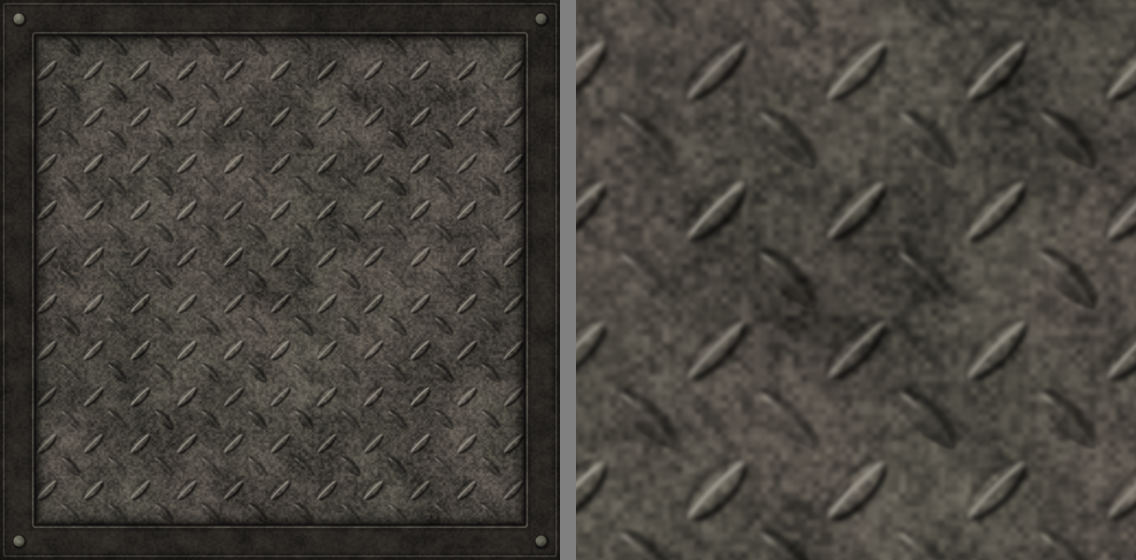
Left, the full canvas; right, a detail of the centre.
Reproduce this texture procedurally as a Shadertoy shader.

```glsl
// Worn steel tread plate set in a dark riveted frame.
// Two interleaved grids of lens-shaped treads lean opposite ways and are lit
// from the upper left; layered value noise adds stains, grain and wear.

const float PITCH = 12.0;            // tread repeats across the canvas
const float TREAD_LENGTH = 0.31;     // half length, in repeats
const float TREAD_WIDTH = 0.085;     // half width, in repeats
const float FRAME_WIDTH = 0.0625;
const float OUTER_LINE = 0.0068;     // line offsets from the canvas edge
const float INNER_LINE = 0.0585;
const float LINE_WIDTH = 0.0011;     // half width of the frame lines
const float RIVET_INSET = 0.0338;
const float RIVET_RADIUS = 0.0108;
const float STAIN_SCALE = 17.0;
const float STAIN_AMOUNT = 0.78;
const float GRAIN_AMOUNT = 0.36;
const vec3 STEEL_WARM = vec3(0.300, 0.281, 0.256);
const vec3 STEEL_COOL = vec3(0.290, 0.279, 0.250);
const vec3 FRAME_COLOR = vec3(0.143, 0.133, 0.121);
const vec3 LINE_COLOR = vec3(0.275, 0.262, 0.240);
const vec3 GLINT_COLOR = vec3(0.60, 0.585, 0.545);
const vec3 RIVET_COLOR = vec3(0.42, 0.42, 0.37);

float hash(vec2 p) {
    return fract(sin(dot(p, vec2(127.1, 311.7))) * 43758.5453);
}

float noise(vec2 p) {
    vec2 i = floor(p), f = fract(p);
    f = f * f * (3.0 - 2.0 * f);
    return mix(mix(hash(i), hash(i + vec2(1, 0)), f.x),
               mix(hash(i + vec2(0, 1)), hash(i + vec2(1, 1)), f.x), f.y);
}

float fbm(vec2 p) {
    float sum = 0.0, amp = 0.5;
    for (int i = 0; i < 5; i++) {
        sum += amp * noise(p);
        p = mat2(1.6, 1.2, -1.2, 1.6) * p + 7.3;
        amp *= 0.55;
    }
    return sum / 1.055;
}

// Signed distance to a centred rounded square, inset from the canvas edge
float insetBox(vec2 p, float inset, float radius) {
    vec2 q = abs(p - 0.5) - (0.5 - inset - radius);
    return length(max(q, 0.0)) + min(max(q.x, q.y), 0.0) - radius;
}

float frameLine(float dist, float px) {
    return 1.0 - smoothstep(LINE_WIDTH - 0.5 * px, LINE_WIDTH + px, abs(dist));
}

// One tread grid: slope +1 rises to the right, -1 falls to the right
vec3 addTreads(vec3 color, vec2 g, float slope, float px) {
    vec2 id = floor(g + 0.5), q = g - id;
    float wear = hash(id + slope * 17.0);
    float along = dot(q, vec2(1.0, slope)) * 0.7071;
    float across = dot(q, vec2(-slope, 1.0)) * 0.7071;
    float t = along / TREAD_LENGTH;
    float taper = max(1.0 - t * t, 0.0);
    float width = TREAD_WIDTH * mix(0.8, 1.15, wear) * taper;
    float soft = max(px * PITCH, 0.022);
    float body = (1.0 - smoothstep(width - soft, width + soft, abs(across)))
               * smoothstep(0.0, 0.25, taper);
    float fade = smoothstep(0.0, 0.55, taper);
    // Shadow and ridge follow the curved sides of the lens
    float shadow = exp(-pow((across + slope * (0.02 + 0.9 * width)) / 0.036, 2.0)) * fade;
    float ridge = exp(-pow((across - 0.25 * width) / max(0.024, px * PITCH * 0.7), 2.0)) * fade;

    if (slope > 0.0) {
        float rim = exp(-pow((across - 0.03 - width) / 0.03, 2.0)) * fade;
        color *= 1.0 + 0.12 * body - 0.60 * shadow - 0.22 * rim;
        return mix(color, GLINT_COLOR, ridge * mix(0.58, 0.90, wear));
    }
    // Falling treads catch light only at their upper left tip
    float tip = exp(-pow((t + 0.68) / 0.25, 2.0));
    color *= 1.0 - mix(0.15, 0.42, wear) * body * smoothstep(-0.8, 0.5, t);
    color *= 1.0 - mix(0.25, 0.48, wear) * shadow;
    return mix(color, GLINT_COLOR, ridge * (0.10 + 0.42 * tip));
}

vec3 plate(vec2 p, float px) {
    float stain = fbm(p * STAIN_SCALE);
    float grain = noise(p * 256.0) + noise(p.yx * 170.0 + 31.0) - 1.0;
    vec3 color = mix(STEEL_COOL, STEEL_WARM, smoothstep(0.35, 0.65, fbm(p * 9.0 + 40.0)));
    color *= 1.0 + STAIN_AMOUNT * (stain - 0.5) + GRAIN_AMOUNT * grain;
    color = addTreads(color, p * PITCH - vec2(0.5, 0.0), -1.0, px);
    color = addTreads(color, p * PITCH - vec2(0.0, 0.5), 1.0, px);
    // Shadow cast by the frame
    float depth = max(-insetBox(p, FRAME_WIDTH, 0.004), 0.0);
    return color * (1.0 - 0.70 * exp(-depth / 0.008) - 0.16 * exp(-depth / 0.03));
}

vec3 frame(vec2 p, float px) {
    float edge = min(min(p.x, 1.0 - p.x), min(p.y, 1.0 - p.y));
    float grime = fbm(p * 30.0) - 0.5 + 0.4 * (noise(p * 220.0) - 0.5);
    vec3 color = FRAME_COLOR * (1.0 + 0.75 * grime);
    float bevel = smoothstep(OUTER_LINE, 0.016, edge) * smoothstep(INNER_LINE, 0.048, edge);
    color *= mix(0.76, 1.08, bevel);
    float lines = frameLine(insetBox(p, OUTER_LINE, 0.003), px) * 0.75
                + frameLine(insetBox(p, INNER_LINE, 0.005), px);
    color = mix(color, LINE_COLOR * (1.0 + 0.6 * grime), lines);

    // Domed rivet in the nearest corner
    vec2 r = (p - mix(vec2(RIVET_INSET), vec2(1.0 - RIVET_INSET), step(0.5, p))) / RIVET_RADIUS;
    float radius = length(r), aa = px / RIVET_RADIUS;
    color *= 1.0 - 0.55 * (1.0 - smoothstep(0.8, 1.5, length(r - vec2(0.15, -0.2))));
    float dome = 0.78 + 0.32 * dot(r, vec2(-0.6, 0.8)) + 0.25 * exp(-3.0 * dot(r, r));
    return mix(color, RIVET_COLOR * (dome + 0.5 * grime), 1.0 - smoothstep(0.9 - aa, 0.9 + aa, radius));
}

void mainImage(out vec4 fragColor, in vec2 fragCoord) {
    vec2 p = fragCoord / iResolution.xy;
    float px = 1.0 / min(iResolution.x, iResolution.y);
    float inFrame = smoothstep(-px, px, insetBox(p, FRAME_WIDTH, 0.004));
    fragColor = vec4(mix(plate(p, px), frame(p, px), inFrame), 1.0);
}
```
